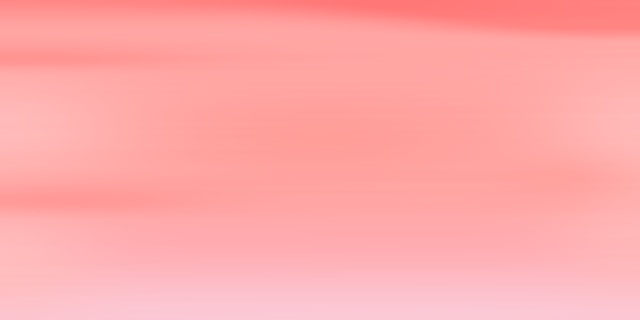
Write a WebGL 1 fragment shader that draws this background.

```glsl
precision highp float;

uniform vec2 u_resolution;

const vec3 BLUSH = vec3(0.985, 0.785, 0.835);
const vec3 ROSE = vec3(1.0, 0.67, 0.69);
const vec3 CORAL = vec3(1.0, 0.65, 0.64);
const vec3 SALMON = vec3(1.0, 0.61, 0.59);
const vec3 PALE = vec3(1.0, 0.745, 0.74);
const vec3 BAND = vec3(1.0, 0.57, 0.56);
const vec3 CAP = vec3(1.0, 0.525, 0.515);
const vec3 CAP_DEEP = vec3(1.0, 0.465, 0.465);

const vec2 STREAK_SCALE = vec2(3.0, 80.0);
const float STREAK_STRENGTH = 0.01;

float hash(vec2 p) {
  return fract(sin(dot(p, vec2(127.1, 311.7))) * 43758.5453);
}

float noise(vec2 p) {
  vec2 cell = floor(p);
  vec2 f = fract(p);
  f = f * f * (3.0 - 2.0 * f);
  float low = mix(hash(cell), hash(cell + vec2(1.0, 0.0)), f.x);
  float high = mix(hash(cell + vec2(0.0, 1.0)), hash(cell + 1.0), f.x);
  return mix(low, high, f.y);
}

// Elliptical Gaussian glow
float glow(vec2 uv, vec2 center, vec2 radius) {
  vec2 d = (uv - center) / radius;
  return exp(-dot(d, d));
}

// Glow with separate softness above and below its center
float band(vec2 uv, vec2 center, float reach, float above, float below) {
  float height = uv.y > center.y ? above : below;
  return glow(uv, center, vec2(reach, height));
}

void main() {
  vec2 uv = gl_FragCoord.xy / u_resolution;

  // Vertical gradient
  vec3 color = mix(BLUSH, ROSE, smoothstep(0.0, 0.26, uv.y));
  color = mix(color, CORAL, smoothstep(0.22, 0.42, uv.y));

  // Warm middle and pale sides
  color = mix(color, SALMON, 0.8 * glow(uv, vec2(0.5, 0.57), vec2(0.28, 0.13)));
  color = mix(color, PALE, 0.85 * glow(uv, vec2(0.0, 0.6), vec2(0.2, 0.17)));
  color = mix(color, PALE, 0.85 * glow(uv, vec2(0.0, 0.18), vec2(0.15, 0.16)));
  color = mix(color, PALE, 0.8 * glow(uv, vec2(1.0, 0.6), vec2(0.15, 0.2)));
  color = mix(color, PALE, 0.6 * glow(uv, vec2(1.0, 0.25), vec2(0.13, 0.16)));

  // Darker horizontal bands
  color = mix(color, BAND, 0.9 * band(uv, vec2(0.04, 0.815), 0.28, 0.045, 0.032));
  color = mix(color, BAND, 0.75 * band(uv, vec2(0.1, 0.368), 0.24, 0.06, 0.034));
  color = mix(color, SALMON, 0.6 * glow(uv, vec2(0.88, 0.44), vec2(0.11, 0.08)));

  // Red cap, thicker and crisper toward the right
  float side = smoothstep(0.35, 0.95, uv.x);
  float cap = smoothstep(mix(0.9, 0.865, side), mix(1.02, 0.915, side), uv.y);
  float depth = glow(uv, vec2(0.58, 1.0), vec2(0.35, 0.07));
  color = mix(color, mix(CAP, CAP_DEEP, depth), cap);

  // Faint horizontal streaks
  color.gb += STREAK_STRENGTH * (noise(uv * STREAK_SCALE) - 0.5);

  gl_FragColor = vec4(color, 1.0);
}
```
